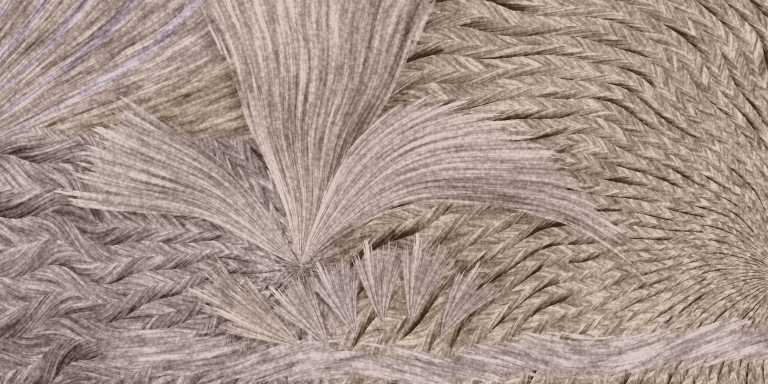
Write a Shadertoy shader that draws this texture.

```glsl
// Window frost: feathered ice fans, curved plumes and fern-like crystals in warm grey light.

const vec2 MAIN_HUB = vec2(0.79, 0.31);

float hash(vec2 c) {
    vec3 h = fract(vec3(c.xyx) * 0.1031);
    h += dot(h, h.yzx + 33.33);
    return fract((h.x + h.y) * h.z);
}

// Cellular noise: distance to the nearest point, and that point's random value
vec2 cellular(vec2 q) {
    vec2 base = floor(q), nearest = vec2(8.0, 0.0);
    for (int y = -1; y <= 1; y++)
    for (int x = -1; x <= 1; x++) {
        vec2 c = base + vec2(x, y);
        float h = hash(c);
        float d = length(c + vec2(h, hash(c + 57.0)) - q);
        if (d < nearest.x) nearest = vec2(d, hash(c + 113.0));
    }
    return nearest;
}

float fibre(vec2 q) {
    vec2 c = cellular(q);
    return 0.8 * (c.y - 0.5) + 0.45 - c.x;
}

// Coarse and fine ice threads that run along x
float strands(vec2 q, vec2 density) {
    return 0.22 * fibre(q * density) + 0.17 * fibre(q * density * 2.3 + 19.0);
}

// Radius and bent angle around a hub; angle zero lies along the facing
vec2 fanCoords(vec2 p, vec2 hub, float facing, float bend) {
    vec2 d = p - hub;
    float c = cos(facing), s = sin(facing);
    d = vec2(c * d.x + s * d.y, c * d.y - s * d.x);
    float r = length(d);
    return vec2(r, atan(d.y, d.x) - bend * r);
}

// Overlapping feathers: slanted barbs either side of each spine, dark gaps below
float feathers(vec2 polar, float count, float slant, float gapDepth) {
    float lane = polar.y * count + 0.25 * sin(polar.x * 11.0) + 0.12 * sin(polar.x * 29.0 + 2.0);
    float id = floor(lane), v = lane - id - 0.5;
    float side = abs(v) * polar.x / count;
    vec2 barb = vec2(side + id * 3.7, polar.x - slant * side + sign(v) * 5.3);
    float patches = cellular(vec2(polar.x * 13.0 - abs(v) * 2.0, lane * 2.2)).y;
    float gap = smoothstep(0.05, 0.5, v) * smoothstep(0.45, 0.85, patches);
    float spine = 1.0 - smoothstep(0.0, 0.09, abs(v));
    return strands(barb, vec2(13.0, 52.0)) + 0.05 * spine
         - 0.12 * smoothstep(0.1, 0.5, v) - gapDepth * gap;
}

// Lays one blade over the surface; surface and look hold (tone, tint)
vec2 paintBlade(vec2 under, vec2 polar, float halfAngle, float reach, vec2 look, float density) {
    float thread = strands(polar, vec2(4.0, density));
    float side = halfAngle - abs(polar.y) + 0.12 * thread;
    float tip = reach - polar.x + 0.25 * thread;
    float mask = smoothstep(0.0, 0.025, side) * smoothstep(0.0, 0.02, tip);
    float shadow = smoothstep(-0.1, 0.0, side) * smoothstep(-0.06, 0.0, tip);
    under.x -= 0.09 * shadow;
    float rounding = 0.05 * polar.y / halfAngle;
    return mix(under, look + vec2(thread + rounding, 0.0), mask);
}

vec2 frost(vec2 p) {
    p += 0.007 * vec2(sin(p.y * 17.0 + 4.0 * p.x), sin(p.x * 13.0 - 5.0 * p.y));

    // Warm ferns at the right, greyer ferns at the left
    vec2 polar = fanCoords(p, vec2(2.05, 0.28), 2.3, 0.8);
    vec2 surface = vec2(0.67 + feathers(polar, 12.0, 1.5, 0.3), 0.55);
    polar = fanCoords(p, MAIN_HUB, 3.1, 0.15);
    float dim = (1.0 - smoothstep(0.25, 0.45, p.x)) * (1.0 - smoothstep(0.15, 0.3, p.y));
    vec2 grey = vec2(0.64 - 0.1 * dim + feathers(polar, 5.0, 1.6, 0.15), -0.2);
    surface = mix(surface, grey, 1.0 - smoothstep(0.82, 0.92, p.x));

    // Slanted sheets with bluish bands in the upper left corner
    polar = fanCoords(p, vec2(-0.3, 0.55), 0.45, 0.15);
    float sheet = smoothstep(0.0, 0.012, p.y - 0.66 + 0.06 * p.x)
                * (1.0 - smoothstep(0.65, 0.75, p.x));
    float band = smoothstep(0.5, 0.8, sin(polar.y * 42.0 + 3.0 * sin(polar.x * 4.0)))
               * smoothstep(-0.25, -0.15, polar.y);
    float tan_ = 1.0 - smoothstep(-0.3, -0.2, polar.y);
    vec2 slab = vec2(0.65 + 0.05 * band + strands(polar, vec2(6.0, 48.0)), 0.6 * tan_ - band);
    surface = mix(surface, slab, sheet);

    // Great blades that spring from the main hub
    polar = fanCoords(p, MAIN_HUB, 2.38, 0.4);
    surface = paintBlade(surface, polar, 0.27, 0.62, vec2(0.69, -0.1), 34.0);
    polar = fanCoords(p, MAIN_HUB, 1.52, 0.0);
    surface = paintBlade(surface, polar, 0.42, 1.0, vec2(0.67, 0.1), 32.0);
    polar = fanCoords(p, MAIN_HUB, 1.13, -0.9);
    polar.x += 0.5 * polar.y;
    surface = paintBlade(surface, polar, 0.36, 0.66, vec2(0.69, 0.05), 36.0);

    // Low plume that sweeps along the bottom
    float lift = p.y - 0.075 - 0.03 * sin(p.x * 3.0 + 1.6);
    float thread = strands(vec2(p.x, lift + 0.08 * sin(p.x * 5.0)), vec2(7.0, 60.0));
    float plume = smoothstep(0.0, 0.02, 0.055 - abs(lift) + 0.12 * thread)
                * smoothstep(0.2, 0.4, p.x);
    surface = mix(surface, vec2(0.7 + thread, -0.25), plume);

    // Cluster of small shells below the hub
    for (int i = 0; i < 7; i++) {
        float f = float(i), h = hash(vec2(f, 7.0));
        vec2 hub = vec2(0.7 + 0.075 * f, 0.06 + 0.13 * hash(vec2(f, 3.0)));
        polar = fanCoords(p, hub, 2.3 - 0.25 * f + 0.5 * h, 0.8 * h - 0.4);
        vec2 look = vec2(0.63 + 0.09 * h, 0.3 - 0.8 * hash(vec2(f, 11.0)));
        surface = paintBlade(surface, polar, 0.4, 0.16 + 0.07 * h, look, 17.0);
    }

    // Broad light changes and fine ice grain
    surface.x += 0.02 * sin(p.x * 7.0 + 3.0 * sin(p.y * 5.0)) + 0.015 * sin(p.y * 11.0 - p.x * 4.0);
    surface.x += 0.14 * fibre(p * 110.0);
    return surface;
}

vec3 iceColour(vec2 surface) {
    float tone = clamp(surface.x, 0.22, 0.86);
    return vec3(tone) - vec3(0.0, 0.07, 0.10) + surface.y * vec3(0.015, 0.0, -0.05);
}

void mainImage(out vec4 fragColor, in vec2 fragCoord) {
    vec3 colour = vec3(0.0);
    for (int i = 0; i < 4; i++) {
        vec2 offset = vec2(i % 2, i / 2) * 0.5 - 0.25;
        colour += iceColour(frost((fragCoord + offset) / iResolution.y));
    }
    fragColor = vec4(colour / 4.0, 1.0);
}
```
